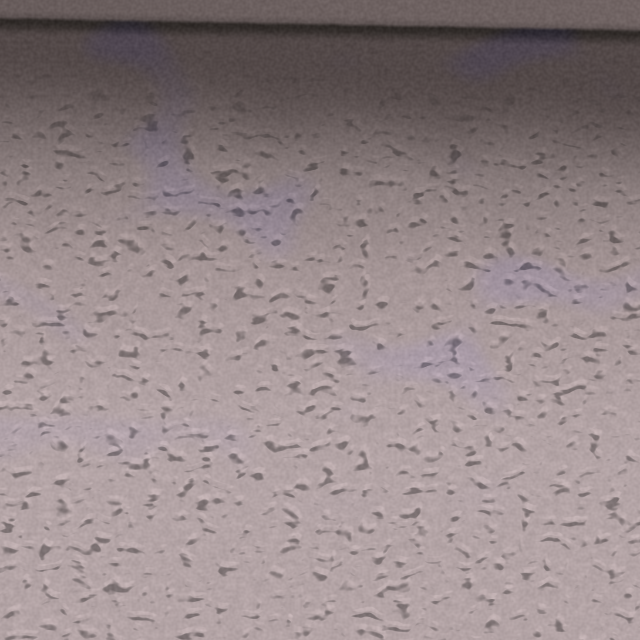
Give the GLSL for this texture, as a WebGL 1 fragment shader.

```glsl
precision highp float;
// Rough plaster wall under a ledge: a soft shadow falls from a dark seam
// near the top, and warped gradient noise carves short, mostly level pits
// with dark hollows and pale lips, finished with fine soft grain.

uniform vec2 u_resolution;

const vec3 SEAM_COLOR = vec3(0.185, 0.165, 0.155);
const vec3 SHADE_COLOR = vec3(0.325, 0.285, 0.283);
const vec3 DUSK_COLOR = vec3(0.530, 0.480, 0.480);
const vec3 WALL_COLOR = vec3(0.640, 0.580, 0.582);
const vec3 LIGHT_COLOR = vec3(0.702, 0.642, 0.648);
const vec3 LEDGE_COLOR = vec3(0.425, 0.378, 0.375);
const vec3 VIOLET_TINT = vec3(-0.015, -0.010, 0.035);

const float SEAM_HEIGHT = 0.971;   // seam at the left side
const float SEAM_SLOPE = -0.019;   // fall of the seam to the right
const vec2 PIT_SCALE = vec2(36.0, 68.0);
const float PIT_DEPTH = 0.31;
const float LIP_LIGHT = 0.075;
const float GRAIN_SCALE = 190.0;
const float GRAIN_AMOUNT = 0.038;

float hash(vec2 p) {
  return fract(sin(dot(p, vec2(127.1, 311.7))) * 43758.5453);
}

// Slope of one lattice corner, as a unit vector
vec2 cornerSlope(vec2 cell) {
  float angle = 6.2832 * hash(cell);
  return vec2(cos(angle), sin(angle));
}

// Gradient noise, roughly -0.7 to 0.7
float noise(vec2 p) {
  vec2 i = floor(p);
  vec2 f = p - i;
  vec2 u = f * f * f * (f * (f * 6.0 - 15.0) + 10.0);
  vec2 e = vec2(1.0, 0.0);
  float a = dot(cornerSlope(i), f);
  float b = dot(cornerSlope(i + e), f - e);
  float c = dot(cornerSlope(i + e.yx), f - e.yx);
  float d = dot(cornerSlope(i + 1.0), f - 1.0);
  return mix(mix(a, b, u.x), mix(c, d, u.x), u.y);
}

float fbm(vec2 p) {
  float sum = 0.0;
  float weight = 0.6;
  for (int octave = 0; octave < 3; octave++) {
    sum += weight * noise(p);
    p = p * 2.03 + vec2(17.3, 9.1);
    weight *= 0.5;
  }
  return sum;
}

// Plaster relief: level strokes, bent a little up and down
float relief(vec2 p) {
  p.y += 0.012 * noise(p * 24.0 + 5.0);
  p.x += 0.008 * noise(p * 40.0 + 31.0);
  vec2 q = p * PIT_SCALE;
  return noise(q) + 0.50 * noise(q * 1.9 + 43.0);
}

// Light falling on the wall, by depth below the seam
vec3 wallLight(float depth, vec2 p) {
  float d = depth - 0.025 * p.x + 0.03 * fbm(p * 5.0 + 3.0);
  vec3 color = mix(SHADE_COLOR, DUSK_COLOR, smoothstep(0.05, 0.25, d));
  color = mix(color, WALL_COLOR, smoothstep(0.17, 0.40, d));
  color = mix(color, LIGHT_COLOR, smoothstep(0.30, 0.66, d));
  return mix(SEAM_COLOR, color, smoothstep(0.004, 0.028, depth));
}

void main() {
  vec2 p = gl_FragCoord.xy / u_resolution;
  float seam = SEAM_HEIGHT + SEAM_SLOPE * p.x + 0.0015 * noise(p * 30.0);
  float depth = seam - p.y;

  // Pits cluster in places and fade out in the deep shadow
  float cluster = 0.16 * noise(p * 9.0 + 71.0);
  float pit = smoothstep(0.20, 0.56, relief(p) + cluster);
  float lip = smoothstep(0.16, 0.50, relief(p - vec2(0.003, 0.009)) + cluster);
  float rough = mix(0.12, 1.0, smoothstep(0.06, 0.24, depth));

  vec3 wall = wallLight(depth, p);
  wall *= 1.0 - PIT_DEPTH * rough * pit;
  wall *= 1.0 + LIP_LIGHT * rough * lip * (1.0 - pit);
  wall *= 1.0 + 0.07 * rough * fbm(p * vec2(48.0, 64.0) + 90.0);

  // Faint violet patches, mostly in the upper half
  float violet = smoothstep(0.12, 0.42, noise(p * vec2(6.0, 8.0) + 12.0));
  wall += VIOLET_TINT * violet * smoothstep(0.15, 0.5, p.y);

  // Ledge above the seam, darkening toward its lower rim
  vec3 ledge = LEDGE_COLOR * (0.96 + 0.08 * p.x);
  ledge *= mix(0.86, 1.0, smoothstep(0.0, 0.014, -depth));
  vec3 color = mix(ledge, wall, smoothstep(-0.004, 0.003, depth));

  // Soft grain over everything
  float grain = noise(p * GRAIN_SCALE) + 0.6 * noise(p * GRAIN_SCALE * 0.53 + 7.0);
  color += GRAIN_AMOUNT * grain;
  gl_FragColor = vec4(clamp(color, 0.0, 1.0), 1.0);
}
```
